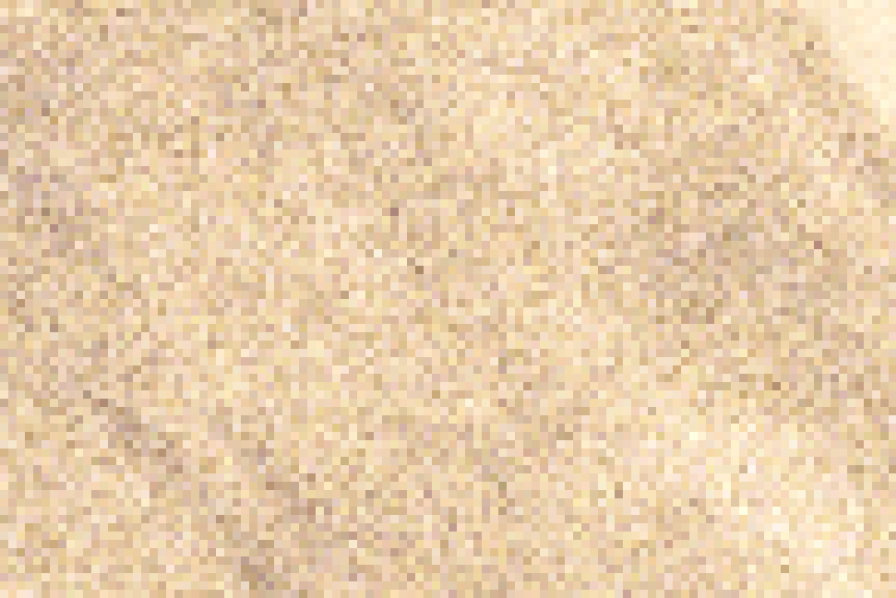
Reproduce this texture procedurally as a Shadertoy shader.

```glsl
// Pale dry sand drawn as a mosaic of small square grains, crossed by soft diagonal folds.

const float ROWS = 72.0;                            // grains per canvas height
const vec3 SAND = vec3(0.938, 0.829, 0.685);
const vec3 SHADE_STEP = vec3(0.066, 0.073, 0.069);  // change per unit of tone below zero
const vec3 LIGHT_STEP = vec3(0.028, 0.048, 0.062);  // change per unit of tone above zero
const vec3 YELLOW_SHIFT = vec3(0.004, 0.004, -0.031);
const vec3 PINK_SHIFT = vec3(0.009, -0.007, 0.003);
const vec3 SHADOW_TINT = vec3(-0.008, 0.0, 0.028);  // greyer hollows
const float GRAIN_CONTRAST = 0.85;
const float SPECK_SHARE = 0.025;
const float SPECK_DEPTH = 1.3;
const vec2 ACROSS = vec2(0.722, 0.692);             // normal of the folds

float hash(vec2 p, float seed) {
    vec3 q = fract(vec3(p.xyx + seed * 17.3) * vec3(0.1031, 0.1030, 0.0973));
    q += dot(q, q.yzx + 33.33);
    return fract((q.x + q.y) * q.z);
}

// Roughly normal random value with unit spread
float bell(vec2 p, float seed) {
    float sum = 0.0;
    for (int k = 0; k < 4; k++) sum += hash(p, seed + float(k));
    return (sum - 2.0) * 1.732;
}

float noise(vec2 p, float seed) {
    vec2 i = floor(p), f = fract(p);
    f = f * f * (3.0 - 2.0 * f);
    vec2 e = vec2(1.0, 0.0);
    return mix(mix(hash(i, seed), hash(i + e, seed), f.x),
               mix(hash(i + e.yx, seed), hash(i + e.xx, seed), f.x), f.y);
}

float band(float x, float centre, float width) {
    float d = (x - centre) / width;
    return exp(-d * d);
}

// Lit upper right corner, from 0 to 1
float brightCorner(vec2 p) {
    return smoothstep(1.64, 1.69, dot(p, vec2(0.82, 0.57)));
}

// Broad light and shadow of the folds
float foldTone(vec2 p) {
    float across = dot(p, ACROSS);
    float along = dot(p, vec2(ACROSS.y, -ACROSS.x));
    across += 0.05 * (noise(p * 4.0, 31.0) - 0.5);
    float tone = 1.5 * (noise(vec2(across * 6.0, along * 2.4) + 9.0, 32.0) - 0.5);
    tone += 1.1 * (noise(vec2(across * 15.0, along * 7.0) + 20.0, 33.0) - 0.5);
    tone += 0.35 * (p.x - 0.85);
    // Ridges and hollows towards the right
    float right = smoothstep(0.9, 1.2, p.x);
    tone += 1.1 * right * band(across, 1.50, 0.055);
    tone += 0.8 * right * band(across, 1.05, 0.07) * smoothstep(0.45, 0.25, p.y);
    tone -= 0.6 * right * band(across, 1.27, 0.08);
    tone -= 1.0 * smoothstep(1.3, 1.48, p.x) * band(across, 1.57, 0.035);
    // Narrow furrows at the lower left
    float low = smoothstep(0.45, 0.2, p.y) * smoothstep(0.75, 0.5, p.x);
    tone -= 1.1 * low * (band(across, 0.35, 0.025) + band(across, 0.46, 0.03));
    return tone + 2.0 * brightCorner(p);
}

vec3 grainColour(vec2 cell) {
    vec2 p = (cell + 0.5) / ROWS;
    float fold = foldTone(p);
    float calm = 1.0 - 0.6 * brightCorner(p);
    float tone = fold + GRAIN_CONTRAST * calm * bell(cell, 1.0);
    tone -= SPECK_DEPTH * calm * step(hash(cell, 6.0), SPECK_SHARE);
    vec3 colour = SAND + min(tone, 0.0) * SHADE_STEP + max(tone, 0.0) * LIGHT_STEP;
    colour += calm * (YELLOW_SHIFT * bell(cell, 8.0) + PINK_SHIFT * bell(cell, 13.0));
    colour += SHADOW_TINT * smoothstep(0.2, 1.2, -fold);
    return clamp(colour, 0.0, 1.0);
}

void mainImage(out vec4 fragColor, in vec2 fragCoord) {
    float pixel = ROWS / iResolution.y;
    vec2 p = fragCoord * pixel;
    // Blend the four grains around the nearest corner over one pixel
    vec2 corner = floor(p + 0.5);
    vec2 w = clamp((p - corner) / pixel + 0.5, 0.0, 1.0);
    vec2 e = vec2(1.0, 0.0);
    vec3 lower = mix(grainColour(corner - e.xx), grainColour(corner - e.yx), w.x);
    vec3 upper = mix(grainColour(corner - e.xy), grainColour(corner), w.x);
    fragColor = vec4(mix(lower, upper, w.y), 1.0);
}
```
